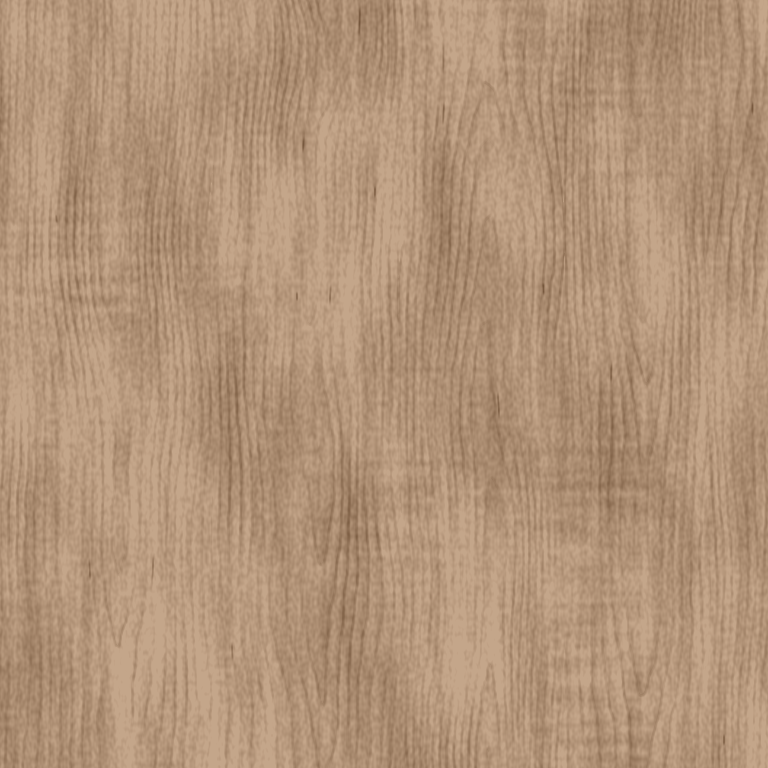
Reproduce this texture procedurally as a WebGL 1 fragment shader.

```glsl
precision highp float;
// Pale brown flat-sawn wood with upright grain and pointed cathedral figures.
// Contours of a warped height field form the growth rings; stretched gradient
// noise adds broad stain, streaks, fibres, cross ripples and short dark pores.

#define RING_DENSITY 85.0
#define FIGURE_SLOPE 6.0
#define FIGURE_WIDTH 0.065
#define LINE_WIDTH 0.0028
#define LINE_DEPTH 0.34
#define RING_SHADE 0.34
#define STAIN 0.50
#define FIBRE 0.30
#define SPECKLE 0.34
#define RIPPLE 0.30
#define DARK_WOOD vec3(0.550, 0.430, 0.325)
#define LIGHT_WOOD vec3(0.775, 0.655, 0.545)

uniform vec2 u_resolution;

float hash(vec2 p) {
  return fract(sin(dot(p, vec2(127.1, 311.7))) * 43758.55);
}

vec2 gradient(vec2 cell) {
  float angle = 6.2832 * hash(cell);
  return vec2(cos(angle), sin(angle));
}

float noise(vec2 p) {
  vec2 i = floor(p), f = fract(p);
  vec2 w = f * f * f * (f * (f * 6.0 - 15.0) + 10.0);
  vec2 right = vec2(1.0, 0.0), up = vec2(0.0, 1.0);
  float bottom = mix(dot(gradient(i), f),
                     dot(gradient(i + right), f - right), w.x);
  float top = mix(dot(gradient(i + up), f - up),
                  dot(gradient(i + 1.0), f - 1.0), w.x);
  return mix(bottom, top, w.y);
}

// Growth ring number: whole values are the ring boundaries.
float ringHeight(vec2 p) {
  float wavy = exp(-pow((p.x - 0.4) / 0.13, 2.0));
  vec2 q = p;
  q.x += 0.016 * noise(p * vec2(3.0, 2.0) + 4.3);
  q.x += (0.006 + 0.022 * wavy) * noise(p * vec2(8.0, 5.0) + 9.1);
  float nearest = 1.0;
  float figure = 0.0;
  for (int k = 0; k < 5; k++) {
    float i = float(k);
    float centre = 0.15 + 0.215 * i + 0.06 * sin(0.7854 * i);
    centre += 0.022 * noise(vec2(7.3 * i + 0.5, p.y * 2.5));
    float u = q.x - centre;
    float direction = (k == 2 || k == 4) ? 1.0 : -1.0;
    float climb = p.y - 0.5 + 0.28 * noise(vec2(5.7 * i + 0.4, p.y * 4.0));
    nearest = min(nearest, sqrt(u * u + 0.00014));
    figure += direction * climb * exp(-pow(u / FIGURE_WIDTH, 2.0));
  }
  float rough = 0.9 * noise(p * vec2(16.0, 4.0) + 2.7)
              + 0.20 * noise(p * vec2(80.0, 24.0));
  return RING_DENSITY * nearest + FIGURE_SLOPE * figure + rough;
}

// Sparse, short upright strokes, one candidate per cell.
float pores(vec2 p) {
  vec2 grid = vec2(22.0, 9.0);
  vec2 cell = floor(p * grid);
  vec2 offset = vec2(hash(cell + 3.1), hash(cell + 8.6)) * 0.5 + 0.25;
  vec2 d = (fract(p * grid) - offset) / grid;
  d.x += 0.12 * d.y * (hash(cell + 5.2) - 0.5);
  float len = mix(0.006, 0.024, hash(cell + 1.7));
  float stroke = (1.0 - smoothstep(0.0004, 0.002, abs(d.x)))
               * (1.0 - smoothstep(0.3 * len, len, abs(d.y)));
  return stroke * step(0.92, hash(cell));
}

void main() {
  vec2 p = gl_FragCoord.xy / u_resolution;

  // Ring edges keep an even width by dividing by the local slope.
  float e = 0.0008;
  float h = ringHeight(p);
  vec2 slope = vec2(ringHeight(p + vec2(e, 0.0)) - h,
                    ringHeight(p + vec2(0.0, e)) - h) / e;
  float steepness = max(length(slope), 4.0);
  float phase = fract(h);
  float edge = min(phase, 1.0 - phase) / steepness;
  float line = 1.0 - smoothstep(0.0, LINE_WIDTH, edge);
  float shade = pow(phase, 3.0)
              * smoothstep(0.0, 0.002, (1.0 - phase) / steepness);
  float strength = clamp(0.75 + 1.3 * noise(p * vec2(14.0, 5.0) + 6.2), 0.15, 1.4);

  // Broad stain, streaks and fine surface texture.
  float stain = noise(p * vec2(5.0, 2.5) + 1.4)
              + 0.6 * noise(p * vec2(17.0, 7.0) + 7.7);
  float fibre = noise(p * vec2(55.0, 3.0) + 3.3)
              + 0.9 * noise(p * vec2(170.0, 14.0) + 5.9);
  float speckle = noise(p * vec2(240.0, 130.0))
                + 0.5 * noise(p * vec2(110.0, 70.0) + 2.2);
  float rippleMask = smoothstep(0.0, 0.4, noise(p * vec2(5.0, 3.0) + 12.6));
  float ripple = rippleMask * noise(p * vec2(9.0, 75.0) + 0.8);

  float tone = 0.79 + STAIN * stain + FIBRE * fibre
             + SPECKLE * speckle + RIPPLE * ripple;
  tone -= strength * (LINE_DEPTH * line + RING_SHADE * shade);
  tone -= 0.65 * pores(p);
  gl_FragColor = vec4(mix(DARK_WOOD, LIGHT_WOOD, clamp(tone, -0.4, 0.98)), 1.0);
}
```
